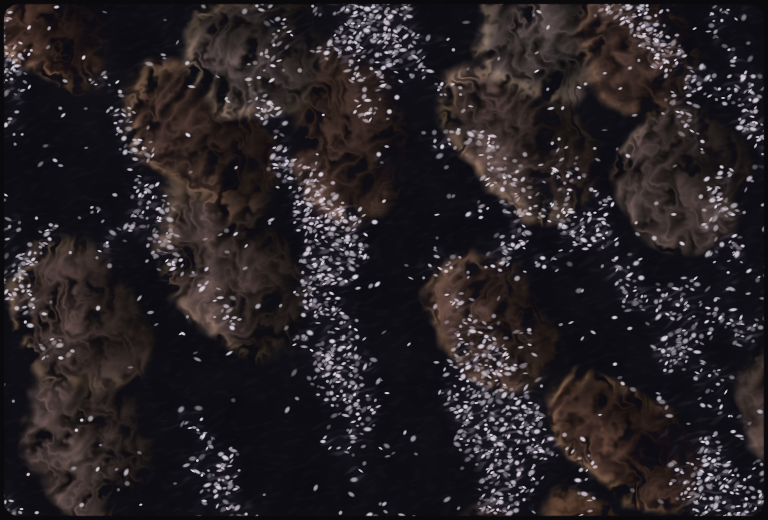
Write a Shadertoy shader that draws this texture.

```glsl
// Dark rippling water over submerged brown rocks, scattered with streams of sun glints.

vec2 hash2(vec2 cell) {
    const uint k = 1664525u;
    uvec2 q = uvec2(ivec2(cell)) * k + 12345u;
    q.x += q.y * k;
    q.y += q.x * k;
    q ^= q >> 16u;
    q.x += q.y * k;
    q.y += q.x * k;
    q ^= q >> 16u;
    return vec2(q & 65535u) / 65535.0;
}

float corner(vec2 cell, vec2 offset) {
    return dot(hash2(cell) * 2.0 - 1.0, offset);
}

// Gradient noise, roughly -0.7 to 0.7
float noise(vec2 p) {
    vec2 i = floor(p), f = p - i, e = vec2(1.0, 0.0);
    vec2 u = f * f * f * (f * (f * 6.0 - 15.0) + 10.0);
    float low = mix(corner(i, f), corner(i + e.xy, f - e.xy), u.x);
    float high = mix(corner(i + e.yx, f - e.yx), corner(i + e.xx, f - e.xx), u.x);
    return 1.4 * mix(low, high, u.y);
}

float fbm(vec2 p) {
    float sum = 0.0, amp = 0.6;
    for (int i = 0; i < 4; i++) {
        sum += amp * noise(p);
        p = p * 2.03 + 17.3;
        amp *= 0.55;
    }
    return sum;
}

mat2 frame(float angle) {
    float c = cos(angle), s = sin(angle);
    return mat2(c, -s, s, c);
}

// Share of lit facets: clumped streams that run down to the right
float glintDensity(vec2 p) {
    vec2 along = frame(-1.05) * p;
    along.y += 0.06 * noise(p * 5.0);
    float stream = noise(along * vec2(2.6, 7.0) + 3.7);
    float clump = noise(p * 17.0 + 9.1);
    return smoothstep(0.02, 0.62, stream + 0.45 * clump + 0.12 * (p.x - 0.6));
}

vec3 rocks(vec2 p, vec3 water) {
    vec2 bent = p + 0.05 * vec2(fbm(p * 6.0), fbm(p * 6.0 + 31.0));
    vec2 g = bent / 0.28;
    float relief = fbm(p * 11.0 + 5.0);
    float crease = 1.0 - 2.0 * abs(noise(bent * vec2(30.0, 22.0) + 2.0 * relief));
    float mottle = clamp(0.65 + 1.1 * relief + 0.6 * (crease - 0.55), 0.08, 1.9);
    vec3 col = water;
    for (int y = -1; y <= 1; y++)
    for (int x = -1; x <= 1; x++) {
        vec2 cell = floor(g) + vec2(x, y);
        vec2 seed = hash2(cell + 71.0), kind = hash2(cell + 133.0);
        if (kind.x > 0.68) continue;
        vec2 away = g - cell - 0.2 - 0.6 * seed;
        vec2 radii = vec2(mix(0.45, 0.75, seed.y), mix(0.34, 0.5, seed.x));
        float d = length(frame(-1.1 + 0.9 * (kind.y - 0.5)) * away / radii);
        // Left flanks catch light and the right ones sink into the water
        float lit = 1.0 - smoothstep(-0.35, 0.6, away.x + 0.3 * away.y);
        vec3 tint = mix(vec3(0.21, 0.135, 0.11), vec3(0.29, 0.25, 0.25), seed.x);
        vec3 stone = tint * mottle * mix(0.35, 1.25, lit);
        float rim = smoothstep(0.7, 0.93, d) * lit * smoothstep(0.1, 0.9, crease);
        stone += vec3(0.22, 0.18, 0.12) * rim * kind.y;
        col = mix(col, max(stone, water), 1.0 - smoothstep(0.86, 1.06, d));
    }
    return col;
}

float glints(vec2 p) {
    float light = 0.0;
    for (int layer = 0; layer < 2; layer++) {
        float size = layer == 0 ? 0.0135 : 0.0095;
        vec2 g = p / size + 40.0 * float(layer);
        for (int y = -1; y <= 1; y++)
        for (int x = -1; x <= 1; x++) {
            vec2 cell = floor(g) + vec2(x, y);
            vec2 seed = hash2(cell + 211.0), kind = hash2(cell + 307.0);
            vec2 center = cell + seed;
            float density = glintDensity((center - 40.0 * float(layer)) * size);
            if (kind.x > 0.012 + 0.6 * density) continue;
            vec2 radii = vec2(mix(0.35, 0.65, seed.y), mix(0.22, 0.4, kind.y));
            float d = length(frame(0.25 + 1.8 * (seed.x - 0.5)) * (g - center) / radii);
            float power = mix(0.3, 1.0, fract(kind.y * 7.0 + seed.x));
            light = max(light, power * (1.0 - smoothstep(0.4, 1.3, d)));
        }
    }
    return light;
}

void mainImage(out vec4 fragColor, in vec2 fragCoord) {
    vec2 p = fragCoord / iResolution.y;
    vec3 water = vec3(0.052, 0.05, 0.073) + 0.018 * fbm(p * 8.0);
    vec3 col = rocks(p, water);

    // Faint violet ripples around the glints
    float density = glintDensity(p);
    vec2 ripple = frame(0.3) * p + 0.012 * noise(p * 19.0);
    float sheen = smoothstep(0.0, 0.55, noise(ripple * vec2(42.0, 105.0)));
    col += vec3(0.25, 0.225, 0.25) * sheen * (0.06 + 0.75 * density);
    col += vec3(0.035, 0.03, 0.035) * density;

    col = mix(col, vec3(0.84, 0.81, 0.86), glints(p));

    // Thin dark border with rounded corners
    vec2 middle = 0.5 * iResolution.xy / iResolution.y;
    float edge = length(max(abs(p - middle) - middle + 0.036, 0.0)) - 0.028;
    col = mix(col, vec3(0.04, 0.037, 0.045), smoothstep(-0.002, 0.002, edge));
    fragColor = vec4(col, 1.0);
}
```
